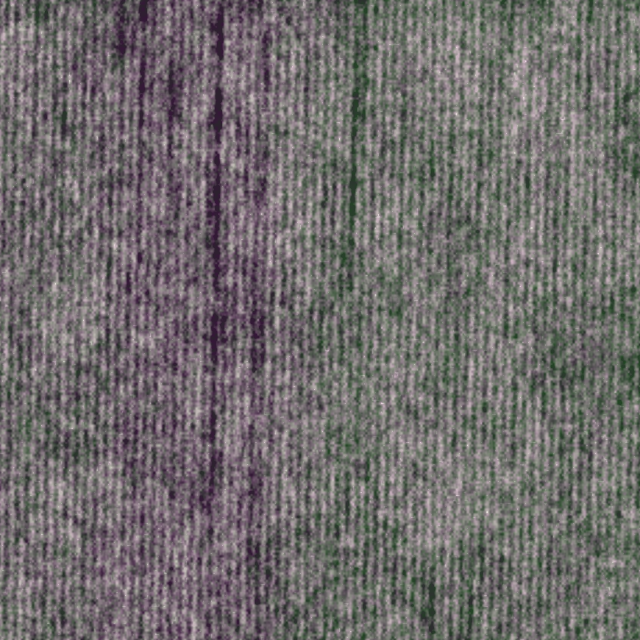
This texture is drawn by a WebGL 1 fragment shader. Its source:

```glsl
precision highp float;
// A field of about 66 narrow crop rows seen from above, leaning slightly to the right.
// A cosine across the rows is broken up by short clumps of value noise, then darkened by
// ragged furrows; the result blends purple or green soil into pale pinkish straw.
uniform vec2 u_resolution;

float hash(vec2 p) {
  vec3 q = fract(p.xyx * 0.1031);
  q += dot(q, q.yzx + 33.33);
  return fract((q.x + q.y) * q.z);
}

float noise(vec2 p) {
  vec2 i = floor(p), f = fract(p);
  f = f * f * (3.0 - 2.0 * f);
  return mix(mix(hash(i), hash(i + vec2(1, 0)), f.x),
             mix(hash(i + vec2(0, 1)), hash(i + vec2(1, 1)), f.x), f.y);
}

// Layered noise, centred on zero
float fbm(vec2 p) {
  float sum = 0.0, amp = 0.5;
  for (int i = 0; i < 4; i++) {
    sum += amp * (noise(p) - 0.5);
    p = p * 2.03 + 17.3;
    amp *= 0.6;
  }
  return sum;
}

// Soft vertical band around a centre line
float furrow(float x, float centre, float halfWidth) {
  float d = (x - centre) / halfWidth;
  return exp(-d * d);
}

// Soft round patch
float patchAt(vec2 p, vec2 centre, vec2 size) {
  vec2 d = (p - centre) / size;
  return exp(-dot(d, d));
}

void main() {
  vec2 uv = gl_FragCoord.xy / u_resolution;
  float y = uv.y;
  float x = uv.x - 0.02 * y;  // follow the lean of the rows

  // Rows: nearly straight, of uneven contrast
  float row = x * 66.0 + 0.22 * (noise(vec2(x * 40.0, y * 30.0)) - 0.5);
  float ridge = cos(6.28318 * row);
  float contrast = 0.11 + 0.13 * noise(vec2(x * 12.0 + 3.0, y * 9.0));
  float straw = 0.535 + contrast * ridge;

  // Row-long drift, leafy clumps, fine grain and broad patches
  straw += 0.20 * (noise(vec2(x * 66.0 + 0.5, y * 7.0 + 40.0)) - 0.5);
  straw += 0.40 * (noise(vec2(x * 95.0, y * 66.0 + 9.0)) - 0.5);
  straw += 0.40 * (noise(vec2(x * 165.0 + 5.0, y * 135.0)) - 0.5);
  straw += 0.42 * (noise(uv * vec2(290.0, 260.0) + 31.0) - 0.5);
  straw += 0.36 * fbm(uv * vec2(10.0, 8.0) + 60.0);

  // Sunlit and shaded areas
  straw += 0.14 * patchAt(uv, vec2(0.83, 0.87), vec2(0.12, 0.10));
  straw += 0.14 * patchAt(uv, vec2(0.06, 0.89), vec2(0.10, 0.06));
  straw += 0.08 * patchAt(uv, vec2(0.76, 0.48), vec2(0.12, 0.10));
  straw -= 0.12 * patchAt(uv, vec2(0.11, 0.31), vec2(0.06, 0.03));
  straw -= 0.14 * patchAt(uv, vec2(0.44, 0.48), vec2(0.04, 0.06));
  straw -= 0.13 * smoothstep(0.94, 1.0, y + 0.1 * fbm(uv * 9.0));

  // Purple furrows, broken into short dark pieces
  float ragged = smoothstep(0.25, 0.8, 0.55 * noise(vec2(x * 50.0, y * 17.0 + 70.0))
                                     + 0.45 * noise(vec2(x * 90.0, y * 48.0 + 20.0)));
  float dark = 0.50 * furrow(x, 0.325, 0.011) * (0.5 + 0.5 * smoothstep(0.1, 0.6, y));
  dark += 0.42 * furrow(x, 0.394, 0.006) * (0.6 + 0.4 * y);
  dark += 0.42 * furrow(x, 0.206, 0.008) * smoothstep(0.3, 0.9, y);
  dark += 0.42 * furrow(x, 0.256, 0.009) * smoothstep(0.55, 0.95, y);
  dark += 0.32 * furrow(x, 0.168, 0.006) * smoothstep(0.7, 0.95, y);
  dark *= 0.12 + 1.2 * ragged;

  // Green furrows
  float track = furrow(x, 0.524 + 0.022 * smoothstep(0.4, 1.0, y), 0.009);
  dark += 0.46 * track * (0.15 + 0.85 * smoothstep(0.35, 0.85, y)) * (0.6 + 0.5 * ragged);
  dark += 0.40 * furrow(x, 0.672, 0.009) * smoothstep(0.16, 0.08, y);
  dark += 0.34 * furrow(x, 0.730, 0.009) * smoothstep(0.17, 0.06, y);
  dark += 0.20 * furrow(x, 0.907, 0.009) * (0.4 + 0.6 * ragged);
  dark += 0.18 * smoothstep(0.93, 0.99, uv.x) * ragged;
  straw = clamp(straw - dark, 0.0, 1.15);

  // Soil hue: purple in the left-centre bands, green to the right
  float green = 0.55 + 0.27 * smoothstep(0.38, 0.58, x);
  green -= 0.46 * smoothstep(0.08, 0.22, x) * smoothstep(0.48, 0.36, x);
  green += 0.7 * fbm(vec2(x * 30.0, y * 9.0) + 12.0);
  green += 0.7 * (noise(uv * vec2(95.0, 65.0) + 83.0) - 0.5);
  green += 0.3 * smoothstep(0.90, 1.0, y) * smoothstep(0.5, 0.7, x);
  green += 0.25 * smoothstep(0.93, 1.0, uv.x);
  green -= 0.6 * min(dark, 0.5) * smoothstep(0.46, 0.40, x);
  vec3 soil = mix(vec3(0.19, 0.11, 0.20), vec3(0.15, 0.25, 0.16), clamp(green, 0.0, 1.0));

  // Straw colour, faint chroma grain and rare bright specks
  vec3 color = mix(soil, vec3(0.69, 0.645, 0.655), straw);
  float chroma = noise(uv * 210.0 + 140.0) - 0.5;
  color += 0.06 * chroma * vec3(0.7, -0.8, 0.8);
  color += 0.16 * smoothstep(0.86, 1.0, noise(uv * 230.0 + 7.0)) * straw;
  gl_FragColor = vec4(color, 1.0);
}
```
